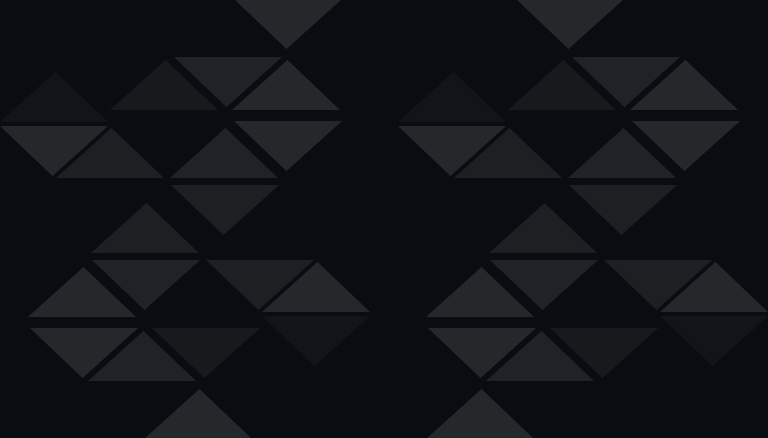
This pattern is drawn by a WebGL 1 fragment shader. Its source:

```glsl
precision highp float;
// Dark wall of flat triangles: two point-symmetric clusters side by side, with trimmed triangles at top and bottom.

uniform vec2 u_resolution;

const float CANVAS_HEIGHT = 438.0;   // design units over the canvas height
const float CLUSTER_PITCH = 398.0;   // horizontal distance between clusters
const float HALF_BASE = 54.0;
const float TRI_HEIGHT = 50.0;
const float APEX_SHIFT = 1.5;        // slight lean of every apex
const float UP = 1.0;
const float DOWN = -1.0;

const vec3 BACKGROUND = vec3(0.035, 0.051, 0.066);
const vec3 BRIGHT = vec3(0.141, 0.157, 0.169);

// Shades, from background (0) to bright (1)
const float FULL = 1.0;
const float SOFT = 0.83;
const float MEDIUM = 0.70;
const float DIM = 0.48;
const float FAINT = 0.30;

// Signed distance to a triangle with its base centred on the origin
float triangleDistance(vec2 p) {
  vec2 rightNormal = normalize(vec2(TRI_HEIGHT, HALF_BASE - APEX_SHIFT));
  vec2 leftNormal = normalize(vec2(-TRI_HEIGHT, HALF_BASE + APEX_SHIFT));
  float right = dot(p - vec2(HALF_BASE, 0.0), rightNormal);
  float left = dot(p + vec2(HALF_BASE, 0.0), leftNormal);
  return max(-p.y, max(left, right));
}

// Smooth-edged triangle; facing is UP or DOWN
float tile(vec2 p, vec2 baseCentre, float facing, float shade) {
  float pixel = CANVAS_HEIGHT / u_resolution.y;
  float d = triangleDistance((p - baseCentre) * facing);
  return shade * clamp(0.5 - d / pixel, 0.0, 1.0);
}

// Upper half of one cluster, relative to the cluster centre
float halfCluster(vec2 p) {
  float s = tile(p, vec2(-131.0, 97.0), UP, FAINT);
  s = max(s, tile(p, vec2(-131.0, 93.0), DOWN, FULL));
  s = max(s, tile(p, vec2(-75.0, 41.0), UP, MEDIUM));
  s = max(s, tile(p, vec2(-21.0, 109.0), UP, DIM));
  s = max(s, tile(p, vec2(43.0, 162.0), DOWN, SOFT));
  s = max(s, tile(p, vec2(101.0, 109.0), UP, FULL));
  s = max(s, tile(p, vec2(103.0, 98.0), DOWN, FULL));
  s = max(s, tile(p, vec2(39.0, 41.0), UP, SOFT));
  return max(s, tile(p, vec2(40.0, 34.0), DOWN, MEDIUM));
}

// Two triangles hanging from the top border
float borderTiles(vec2 p) {
  float s = tile(p, vec2(-96.0, 220.0), DOWN, FULL);
  return max(s, tile(p, vec2(186.0, 220.0), DOWN, FULL));
}

void main() {
  vec2 p = (gl_FragCoord.xy - 0.5 * u_resolution) * CANVAS_HEIGHT / u_resolution.y;
  vec2 cell = vec2(mod(p.x, CLUSTER_PITCH) - 0.5 * CLUSTER_PITCH, p.y);

  // Each half appears twice, the second time turned by 180 degrees
  float shade = 0.0;
  for (int i = 0; i < 2; i++) {
    float turn = 1.0 - 2.0 * float(i);
    shade = max(shade, halfCluster(cell * turn));
    shade = max(shade, borderTiles(p * turn));
  }

  gl_FragColor = vec4(mix(BACKGROUND, BRIGHT, shade), 1.0);
}
```
